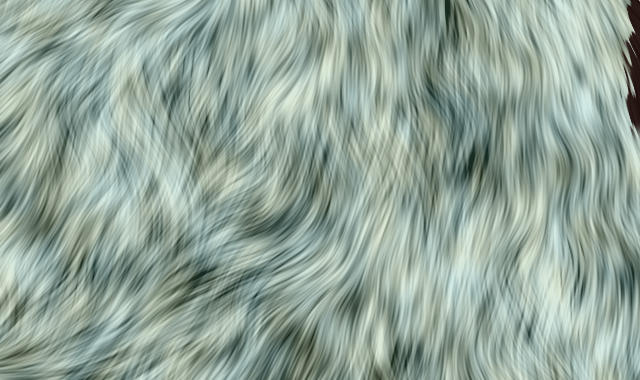
Write a WebGL 1 fragment shader that draws this texture.

```glsl
precision highp float;
// Pale grey-green fur. Noise is averaged along a bending direction field, which
// draws it out into hairs, wisps and clumps; a second, turned pass lays
// crossing hairs on top. The summed tone is then mapped to the coat colour.
uniform vec2 u_resolution;

float hash(vec2 p) {
  vec3 q = fract(vec3(p.xyx) * 0.1031);
  q += dot(q, q.yzx + 33.33);
  return fract((q.x + q.y) * q.z);
}

// Value noise centred on zero
float noise(vec2 p) {
  vec2 i = floor(p);
  vec2 f = fract(p);
  f = f * f * (3.0 - 2.0 * f);
  float low = mix(hash(i), hash(i + vec2(1.0, 0.0)), f.x);
  float high = mix(hash(i + vec2(0.0, 1.0)), hash(i + vec2(1.0, 1.0)), f.x);
  return mix(low, high, f.y) - 0.5;
}

// Lie of the coat: slanting on the left, steeper and leaning back on the right
vec2 hairDirection(vec2 p, float turn) {
  float angle = 0.6 + 0.65 * p.x + 0.35 * (p.y - 0.5) * p.x + turn;
  angle += 1.3 * noise(p * 3.0 + 17.0) + 0.65 * noise(p * 8.0 + 41.0);
  return vec2(cos(angle), sin(angle));
}

// Noise at three widths: hair, wisp, clump
vec3 strandNoise(vec2 p, float seed) {
  return vec3(noise(p * 195.0 + seed), noise(p * 50.0 + seed), noise(p * 15.0 + seed));
}

// Weighted average along the hair, both ways from p, scaled to unit spread
vec3 combedFur(vec2 p, float turn, float stride, float seed) {
  vec2 ahead = p;
  vec2 behind = p;
  vec3 sum = strandNoise(p, seed);
  float total = 1.0;
  for (int i = 1; i <= 16; i++) {
    float weight = 0.5 + 0.5 * cos(3.14159 * float(i) / 17.0);
    ahead += hairDirection(ahead, turn) * stride;
    behind -= hairDirection(behind, turn) * stride;
    sum += weight * (strandNoise(ahead, seed) + strandNoise(behind, seed));
    total += 2.0 * weight;
  }
  return sum / total * vec3(16.0, 8.5, 6.0);
}

void main() {
  vec2 p = gl_FragCoord.xy / u_resolution.y;
  float width = u_resolution.x / u_resolution.y;

  vec3 coat = combedFur(p, 0.0, 0.0042, 60.0);
  vec3 stray = combedFur(p, 0.3 + noise(p * 5.0 + 9.0), 0.005, 130.0);

  // Tone: hairs, wisps and clumps over broad light and dark patches
  float patches = noise(p * 3.5 + 75.0) * 3.4 + noise(p * 7.0 + 23.0) * 2.0;
  float tone = dot(coat, vec3(0.5, 0.46, 0.38)) + dot(stray, vec3(0.36, 0.2, 0.0));
  tone += 0.5 * patches + 0.06;

  // Scattered dark guard hairs and the shaded left edge
  float guardArea = smoothstep(0.0, 0.3, noise(p * 4.0 + 88.0));
  tone -= 0.9 * guardArea * smoothstep(0.8, 2.2, -stray.x - 0.5 * stray.y);
  vec2 shade = (p - vec2(0.0, 0.54)) / vec2(0.1, 0.12);
  tone -= 1.6 * exp(-dot(shade, shade));
  tone = clamp(tone, -3.2, 2.3);

  // Coat colour, with faint warm and bluish locks
  float level = 0.69 + 0.125 * tone - 0.012 * tone * tone;
  vec3 color = vec3(level) + vec3(-0.073, 0.0, -0.045);
  color += vec3(0.012, 0.0, -0.014) * clamp(stray.z + 0.4 * stray.y, -2.0, 2.0);

  // Dark brown ground beyond the ragged upper right edge
  float fringe = 0.012 * coat.y + 0.008 * coat.x + 0.006 * stray.x;
  float edge = width - 0.045 + 0.9 * pow(abs(p.y - 0.8), 2.0) + fringe;
  float ground = smoothstep(0.0, 0.015, p.x - edge) * smoothstep(0.62, 0.68, p.y);
  color = mix(color, vec3(0.15, 0.09, 0.08) + 0.02 * stray.x, ground);

  gl_FragColor = vec4(clamp(color, 0.0, 1.0), 1.0);
}
```
